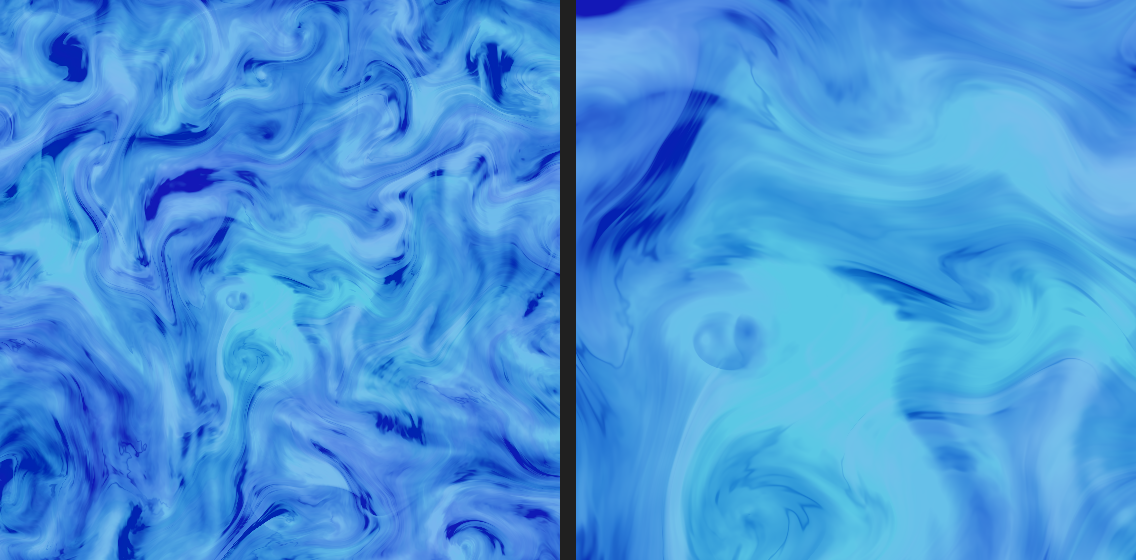
Left: the whole. Right: its middle third, enlarged.
A WebGL 2 fragment shader for this texture:

```glsl
#version 300 es
precision highp float;
// Marbled blue glass: short brushed streaks along a bending flow, with smudged dark wisps and milky folds.

uniform vec2 u_resolution;
out vec4 fragColor;

const int STREAK_STEPS = 8;
const float STREAK_STEP = 0.009;
const int FLOW_STEPS = 7;
const float FLOW_STEP = 0.028;

// Unit gradient direction for a lattice cell
vec2 cellGradient(vec2 cell) {
    vec3 h = fract(vec3(cell.xyx) * vec3(0.1031, 0.1030, 0.0973));
    h += dot(h, h.yzx + 33.33);
    float angle = 6.28319 * fract((h.x + h.y) * h.z);
    return vec2(cos(angle), sin(angle));
}

float gradientNoise(vec2 p) {
    vec2 i = floor(p), f = p - i;
    vec2 u = f * f * f * (f * (f * 6.0 - 15.0) + 10.0);
    vec2 e = vec2(1.0, 0.0);
    float a = dot(cellGradient(i), f);
    float b = dot(cellGradient(i + e), f - e);
    float c = dot(cellGradient(i + e.yx), f - e.yx);
    float d = dot(cellGradient(i + 1.0), f - 1.0);
    return mix(mix(a, b, u.x), mix(c, d, u.x), u.y);
}

// Layered noise scaled to a spread of about one
float fbm(vec2 p, int octaves, float gain) {
    float sum = 0.0, amplitude = 4.1;
    for (int i = 0; i < octaves; i++) {
        sum += amplitude * gradientNoise(p);
        p = p * 2.03 + vec2(17.3, 11.7);
        amplitude *= gain;
    }
    return sum;
}

float blob(vec2 p, vec2 center, vec2 radius) {
    vec2 d = (p - center) / radius;
    return exp(-dot(d, d));
}

// Stream function: sideways current, two large eddies and uneven drift
float stream(vec2 p) {
    float eddies = 0.42 * blob(p, vec2(0.0, 0.08), vec2(0.38, 0.42))
                 + 0.26 * blob(p, vec2(0.97, 0.42), vec2(0.26));
    float drift = 0.13 * gradientNoise(p * 3.0 + 4.2) + 0.035 * gradientNoise(p * 8.5 + 9.1);
    return 0.28 * p.y + eddies + drift;
}

vec2 velocity(vec2 p) {
    const vec2 e = vec2(0.004, 0.0);
    float here = stream(p);
    return vec2(stream(p + e.yx) - here, here - stream(p + e)) / e.x;
}

// Carry p along the flow
vec2 advect(vec2 p) {
    for (int i = 0; i < FLOW_STEPS; i++) p += FLOW_STEP * velocity(p);
    return p;
}

// Average noise along one half of a streamline
float smear(vec2 p, float direction, float frequency) {
    float sum = 0.0;
    for (int i = 0; i < STREAK_STEPS; i++) {
        vec2 v = velocity(p);
        p += direction * STREAK_STEP * v / (length(v) + 0.04);
        sum += fbm(p * frequency, 3, 0.75);
    }
    return sum / float(STREAK_STEPS);
}

// Feathered displacement that breaks up long edges
vec2 feather(vec2 p, float amount) {
    vec2 s = p * vec2(6.0, 10.0);
    return p + amount * vec2(fbm(s + 3.0, 5, 0.6), 0.5 * fbm(s + 51.0, 5, 0.6));
}

vec3 pigment(float tone) {
    const vec3 shades[6] = vec3[6](
        vec3(0.02, 0.13, 0.70), vec3(0.09, 0.33, 0.77), vec3(0.17, 0.46, 0.84),
        vec3(0.25, 0.55, 0.87), vec3(0.32, 0.62, 0.89), vec3(0.42, 0.74, 0.92));
    const float stops[6] = float[6](-2.1, -1.4, -0.75, -0.05, 0.7, 1.6);
    vec3 color = shades[0];
    for (int i = 1; i < 6; i++) {
        color = mix(color, shades[i], clamp((tone - stops[i - 1]) / (stops[i] - stops[i - 1]), 0.0, 1.0));
    }
    return color;
}

void main() {
    vec2 p = gl_FragCoord.xy / u_resolution.y;
    vec2 q = feather(advect(p), 0.025);
    float streak = 0.95 * (smear(p, 1.0, 15.0) + smear(p, -1.0, 15.0));

    // Broad pools overlaid with brushed streaks
    float tone = 0.28 + 0.46 * fbm(q * vec2(3.2, 6.5), 5, 0.55) + 0.50 * streak;

    // Bright middle, deep lower-left pool and shaded top edge
    tone += 0.60 * blob(p, vec2(0.54, 0.48), vec2(0.28, 0.24));
    tone -= 1.60 * blob(p, vec2(0.07, 0.15), vec2(0.14, 0.17));
    tone -= 0.90 * smoothstep(0.965, 1.01, p.y);

    // Dark wisps where scattered smudges meet dark streaks
    float smudges = smoothstep(0.3, 1.9, fbm(q * vec2(5.0, 10.0) + 63.0, 4, 0.55));
    tone -= smudges * (0.5 + 1.7 * smoothstep(-0.2, 1.2, -streak));

    // Faint broken creases
    float crease = fbm(q * vec2(3.0, 9.0) + 81.0, 3, 0.5);
    float gaps = smoothstep(0.2, 1.4, fbm(p * vec2(6.0, 9.0) + 19.0, 2, 0.5));
    tone -= 0.9 * gaps * exp(-crease * crease / 0.02);

    // Hue drifts between cyan and periwinkle
    vec3 color = pigment(tone);
    float hue = 0.5 * fbm(q * vec2(2.5, 4.0) + 22.0, 4, 0.55) + 0.8 * blob(p, vec2(0.46, 0.40), vec2(0.28, 0.14)) - 0.05;
    color += clamp(hue, -1.2, 1.5) * vec3(-0.045, 0.030, -0.015);

    // Milky folds in the lightest streaks
    float milk = smoothstep(0.6, 2.2, fbm(q * vec2(3.0, 8.0) + 94.0, 4, 0.55) + 0.4 * streak);
    color = mix(color, vec3(0.52, 0.74, 0.93), 0.45 * milk * smoothstep(-0.2, 1.2, tone));

    fragColor = vec4(clamp(color, 0.0, 1.0), 1.0);
}
```
